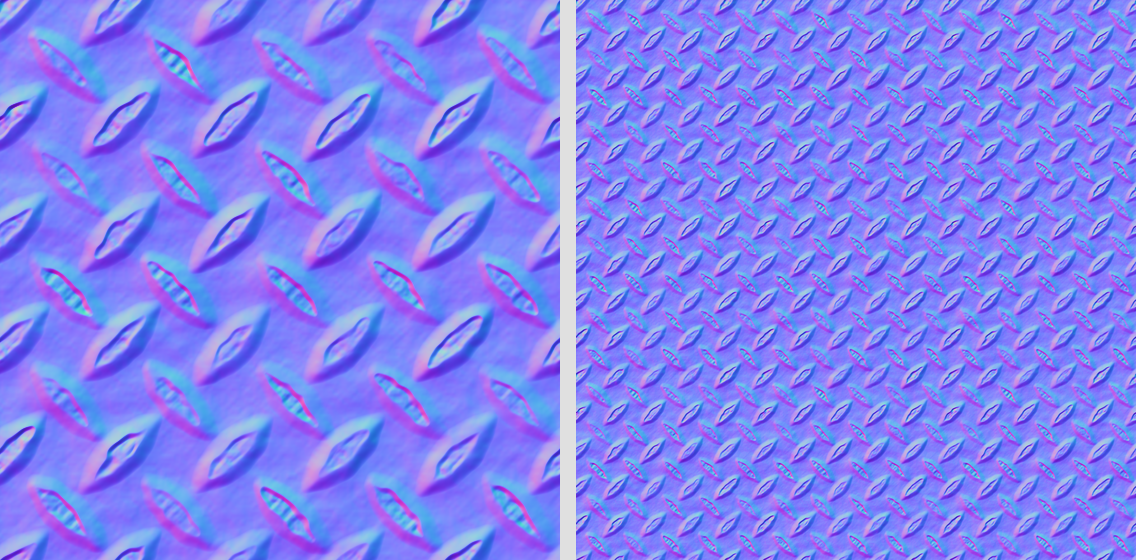
Left, the tile; right, the same tile 3 across and 3 down.
Reproduce this texture map procedurally as a WebGL 1 fragment shader.

```glsl
precision highp float;

uniform vec2 u_resolution;

const float REPEATS = 5.0;

float hash(vec2 p) {
  return fract(sin(dot(p, vec2(127.1, 311.7))) * 43758.5453);
}

// Value noise whose lattice wraps after a whole number of cells.
float wrapNoise(vec2 p, vec2 period) {
  vec2 i = floor(p);
  vec2 f = p - i;
  f = f * f * f * (f * (f * 6.0 - 15.0) + 10.0);
  vec2 lo = mod(i, period);
  vec2 hi = mod(i + 1.0, period);
  float bottom = mix(hash(lo), hash(vec2(hi.x, lo.y)), f.x);
  float top = mix(hash(vec2(lo.x, hi.y)), hash(hi), f.x);
  return mix(bottom, top, f.y);
}

float plateNoise(vec2 c, vec2 freq) {
  return wrapNoise(c * freq, REPEATS * freq) - 0.5;
}

// Noise stretched along the rising diagonal.
float streakNoise(vec2 c, float across, float along) {
  vec2 q = vec2((c.x - c.y) * across, (c.x + c.y) * along);
  return wrapNoise(q, REPEATS * vec2(across, along)) - 0.5;
}

// Signed distance to a leaf lying along x; crease softens its midline.
float leafDistance(vec2 p, float halfLength, float halfWidth, float crease) {
  p = vec2(abs(p.x), sqrt(p.y * p.y + crease * crease));
  float radius = (halfLength * halfLength + halfWidth * halfWidth) / (2.0 * halfWidth);
  float offset = radius - halfWidth;
  if ((p.x - halfLength) * offset > p.y * halfLength) {
    return length(p - vec2(halfLength, 0.0));
  }
  return length(p + vec2(0.0, offset)) - radius;
}

// Raised tread with a worn, tilted hollow; size = half length, half width, rounding.
float treadHeight(vec2 c, vec2 centre, float angle, vec3 size, float rise, vec2 shift, float seed) {
  vec2 q = c - centre + 0.5;
  vec2 id = mod(floor(q), REPEATS) + seed;
  float wear = hash(id + 3.1);
  float vary = hash(id + 7.7);
  angle += (hash(id + 1.3) - 0.5) * 0.08;

  vec2 p = fract(q) - 0.5 + 0.04 * (vec2(vary, hash(id + 5.9)) - 0.5);
  vec2 axis = vec2(cos(angle), sin(angle));
  p = vec2(dot(p, axis), dot(p, vec2(-axis.y, axis.x)));

  // Body: the upper flank falls off more gently.
  float wobble = plateNoise(c, vec2(8.0));
  float upper = smoothstep(-0.08, 0.08, p.y);
  float body = leafDistance(p, size.x, size.y, 0.035) - size.z + 0.02 * wobble;
  float h = rise * mix(0.8, 1.15, vary) * (1.0 - smoothstep(-0.1, mix(0.03, 0.075, upper), body));
  h += 0.016 * (1.0 - smoothstep(-0.05, 0.16, body));

  // Hollow: steep at its upper edge, rising to nothing at the lower one.
  vec2 w = p - shift;
  float hollow = leafDistance(w, mix(0.27, 0.31, wear), 0.06, 0.02) - 0.028 + 0.045 * wobble;
  float inside = 1.0 - smoothstep(-0.04, 0.01, hollow);
  float tilt = 0.5 + 6.0 * w.y;
  float grit = 0.016 * plateNoise(c, vec2(18.0)) + 0.026 * streakNoise(c, 13.0, 5.0);
  return h + inside * (grit * mix(0.6, 1.25, wear) - mix(0.025, 0.085, wear) * tilt);
}

float groundHeight(vec2 c) {
  float h = 0.045 * plateNoise(c, vec2(2.0)) + 0.03 * plateNoise(c, vec2(2.0, 4.0));
  h += 0.012 * plateNoise(c, vec2(7.0));
  h += 0.004 * streakNoise(c, 11.0, 4.0);
  return h + 0.002 * plateNoise(c, vec2(24.0));
}

float plateHeight(vec2 c) {
  float rising = treadHeight(c, vec2(0.08, 0.92), 0.785,
    vec3(0.45, 0.155, 0.01), 0.082, vec2(0.0, 0.012), 0.0);
  float falling = treadHeight(c, vec2(0.6, 0.39), -0.785,
    vec3(0.36, 0.1, 0.06), 0.05, vec2(-0.035, 0.0), 20.0);
  return groundHeight(c) + rising + falling;
}

// Surface slope by central differences.
vec2 plateSlope(vec2 c, float stepSize) {
  vec2 e = vec2(stepSize, 0.0);
  float dx = plateHeight(c + e.xy) - plateHeight(c - e.xy);
  float dy = plateHeight(c + e.yx) - plateHeight(c - e.yx);
  return vec2(dx, dy) / (2.0 * stepSize);
}

// Normal packed as colour, with red pointing left.
vec3 packNormal(vec2 slope) {
  vec3 n = normalize(vec3(slope.x, -slope.y, 1.0));
  return (0.5 + 0.5 * n) * vec3(1.01, 1.01, 0.99);
}

void main() {
  vec2 cell = gl_FragCoord.xy / u_resolution * REPEATS;
  gl_FragColor = vec4(packNormal(plateSlope(cell, 0.008)), 1.0);
}
```
